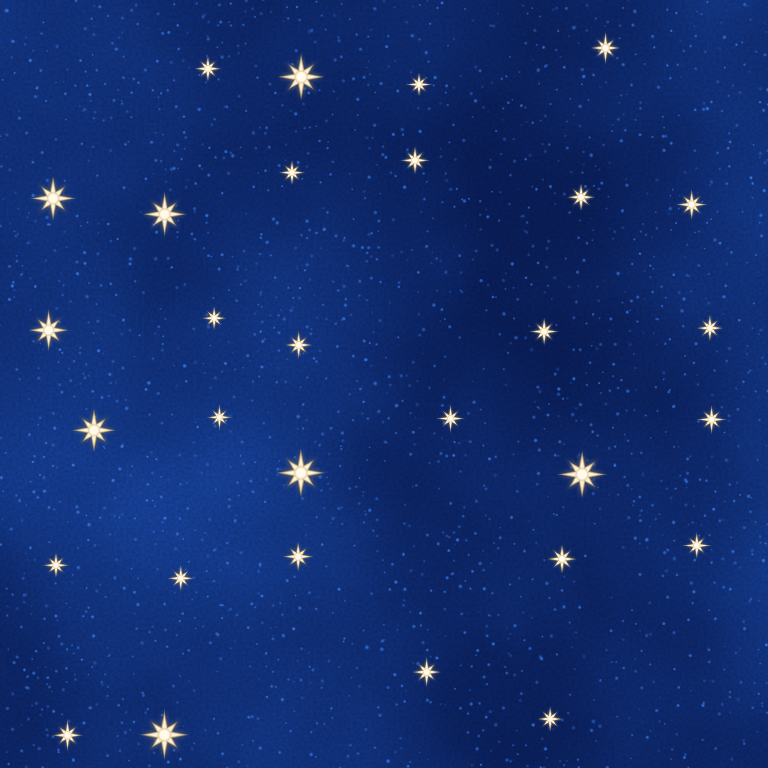
Write a WebGL 1 fragment shader that draws this texture.

```glsl
precision highp float;

uniform vec2 u_resolution;

#define STAR_CELLS 6.0
#define STAR_CHANCE 0.82
#define LARGE_CHANCE 0.25
#define SMALL_RADIUS 0.0165
#define LARGE_RADIUS 0.0285
#define SPECK_CELLS 38.0
#define SPECK_CHANCE 0.30
#define SPECK_RADIUS 0.0021
#define CLOUD_SCALE 2.3
#define CLOUD_CONTRAST 0.85
#define GRAIN_SCALE 250.0
#define GRAIN_AMOUNT 0.035

const vec3 DEEP_BLUE = vec3(0.035, 0.11, 0.33);
const vec3 CLEAR_BLUE = vec3(0.08, 0.23, 0.55);
const vec3 SPECK_BLUE = vec3(0.18, 0.44, 0.85);
const vec3 CREAM = vec3(1.0, 0.96, 0.86);
const vec3 GOLD = vec3(0.77, 0.66, 0.45);
const vec3 HALO = vec3(0.38, 0.38, 0.40);

vec2 hash2(vec2 p) {
  vec3 q = fract(p.xyx * vec3(0.1031, 0.1030, 0.0973));
  q += dot(q, q.yzx + 33.33);
  return fract((q.xx + q.yz) * q.zy);
}

float cornerGradient(vec2 cell, vec2 offset) {
  float angle = 6.2832 * hash2(cell).x;
  return dot(vec2(cos(angle), sin(angle)), offset);
}

// Gradient noise, roughly -0.7 to 0.7
float noise(vec2 p) {
  vec2 i = floor(p), f = fract(p);
  vec2 u = f * f * f * (f * (f * 6.0 - 15.0) + 10.0);
  vec2 e = vec2(1.0, 0.0);
  float low = mix(cornerGradient(i, f), cornerGradient(i + e, f - e), u.x);
  float high = mix(cornerGradient(i + e.yx, f - e.yx), cornerGradient(i + e.xx, f - e.xx), u.x);
  return mix(low, high, u.y);
}

float fbm(vec2 p) {
  float sum = 0.0, gain = 1.0;
  for (int i = 0; i < 4; i++) {
    sum += gain * noise(p);
    p = mat2(1.6, 1.2, -1.2, 1.6) * p + 17.3;
    gain *= 0.42;
  }
  return sum;
}

// One layer of jittered dots; some crisp, some faint and soft
float specks(vec2 uv, float cells, float seed, float pixel) {
  vec2 p = uv * cells + seed;
  vec2 cell = floor(p);
  vec2 pick = hash2(cell + 71.0);
  vec2 look = hash2(cell + 151.0);
  vec2 center = mix(vec2(0.14), vec2(0.86), hash2(cell + 11.0));
  float cluster = clamp(1.0 + 1.8 * noise(cell * 9.0 / cells + seed), 0.1, 2.2);
  float radius = SPECK_RADIUS * cells * mix(0.4, 1.0, look.x);
  float blur = pixel * cells * 0.6 + radius * mix(0.1, 0.6, look.y * look.y);
  float dist = length(fract(p) - center);
  float dot = 1.0 - smoothstep(radius - blur, radius + blur, dist);
  return dot * step(pick.x, SPECK_CHANCE * cluster) * mix(0.3, 1.0, pick.y);
}

// Eight-pointed star of unit radius, negative inside
float starDistance(vec2 p) {
  p = abs(p);
  p = vec2(max(p.x, p.y), min(p.x, p.y));
  vec2 diagonal = vec2(p.x + p.y, p.x - p.y) * 0.7071;
  float longRay = p.y - 0.20 * (1.0 - p.x);
  float shortRay = diagonal.y - 0.24 * (1.0 - diagonal.x / 0.76);
  return min(longRay, shortRay);
}

vec3 addStar(vec3 sky, vec2 uv, float pixel) {
  vec2 p = uv * STAR_CELLS;
  vec2 cell = floor(p);
  vec2 pick = hash2(cell + 37.0);
  vec2 center = mix(vec2(0.24), vec2(0.76), hash2(cell + 5.0));
  float size = mix(SMALL_RADIUS, LARGE_RADIUS, step(pick.y, LARGE_CHANCE));
  size *= mix(0.85, 1.08, hash2(cell + 93.0).x);
  vec2 q = (fract(p) - center) / (STAR_CELLS * size);
  float shown = step(pick.x, STAR_CHANCE);
  float r = length(q), d = starDistance(q);
  float blur = 0.6 * pixel / size + 0.015;

  float halo = (1.0 - smoothstep(-0.05, 0.28, d)) * (1.0 - smoothstep(0.5, 1.2, r));
  sky = mix(sky, HALO, 0.6 * halo * shown);

  vec3 fill = mix(GOLD, CREAM, smoothstep(0.0, 0.09, -d));
  fill = mix(fill, GOLD, 0.35 * exp(-pow((r - 0.27) / 0.05, 2.0)));
  fill = mix(fill, vec3(1.0, 0.98, 0.92), 1.0 - smoothstep(0.16, 0.24, r));
  return mix(sky, fill, shown * (1.0 - smoothstep(-blur, blur, d)));
}

void main() {
  float pixel = 1.0 / min(u_resolution.x, u_resolution.y);
  vec2 uv = gl_FragCoord.xy * pixel;

  // Cloudy sky, a little lighter toward the sides
  float cloud = 0.47 + CLOUD_CONTRAST * fbm(uv * CLOUD_SCALE + 3.7);
  cloud += 0.17 * cos(6.2832 * uv.x);
  vec3 color = mix(DEEP_BLUE, CLEAR_BLUE, clamp(cloud, 0.0, 1.1));
  color *= 1.0 + 4.0 * GRAIN_AMOUNT * noise(uv * GRAIN_SCALE);

  // Turned layers of specks hide the grid
  for (int i = 0; i < 3; i++) {
    float k = float(i), angle = 0.4 + 0.9 * k;
    vec2 turned = mat2(cos(angle), sin(angle), -sin(angle), cos(angle)) * uv + 2.0;
    float speck = specks(turned, SPECK_CELLS + 10.0 * k, 23.7 * k, pixel);
    color = mix(color, SPECK_BLUE + 0.06 * cloud, 0.85 * speck);
  }

  gl_FragColor = vec4(addStar(color, uv, pixel), 1.0);
}
```
